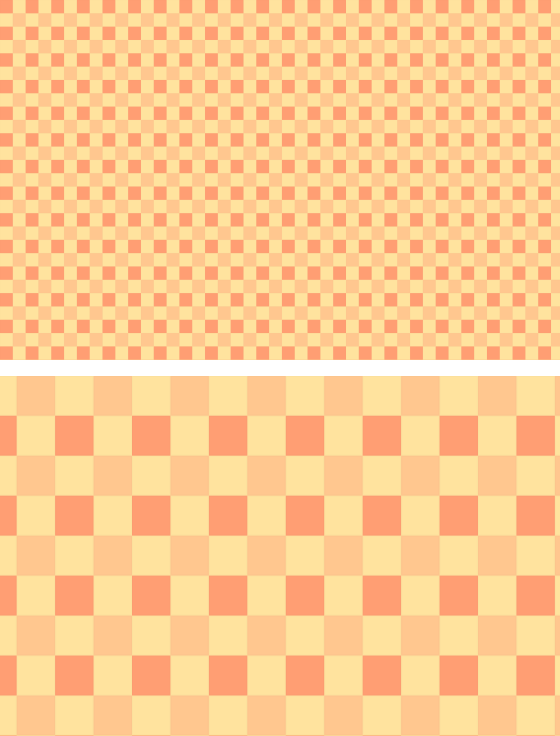
Top, the full canvas; bottom, a detail of the centre.
This pattern is drawn by a WebGL 1 fragment shader. Its source:

```glsl
precision highp float;
// Warm checkerboard: cream squares between alternating rows of coral and peach.

#define COLUMNS 43.7
#define ROWS 27.02
#define CREAM vec3(1.0, 0.89, 0.62)
#define PEACH vec3(1.0, 0.78, 0.56)
#define CORAL vec3(1.0, 0.62, 0.45)
#define SEAM_WIDTH 0.06
#define SEAM_SHADE 0.012

uniform vec2 u_resolution;

// Signed distance to the nearest cell edge, positive in odd cells.
vec2 oddCellDistance(vec2 cell) {
  return abs(mod(cell + 0.5, 2.0) - 1.0) - 0.5;
}

void main() {
  // Cells are counted from the top left corner.
  vec2 grid = vec2(COLUMNS, ROWS);
  vec2 uv = gl_FragCoord.xy / u_resolution;
  vec2 cell = vec2(uv.x, 1.0 - uv.y) * grid;
  vec2 pixel = grid / u_resolution;

  // Antialiased parity of the column and the row.
  vec2 edge = oddCellDistance(cell);
  vec2 odd = clamp(0.5 + edge / pixel, 0.0, 1.0);

  vec3 coralRow = mix(CORAL, CREAM, odd.x);
  vec3 peachRow = mix(CREAM, PEACH, odd.x);
  vec3 color = mix(coralRow, peachRow, odd.y);

  // Barely darker seams where squares meet.
  vec2 seam = clamp(0.5 + (0.5 * SEAM_WIDTH - abs(edge)) / pixel, 0.0, 1.0);
  color *= 1.0 - SEAM_SHADE * max(seam.x, seam.y);

  gl_FragColor = vec4(color, 1.0);
}
```
